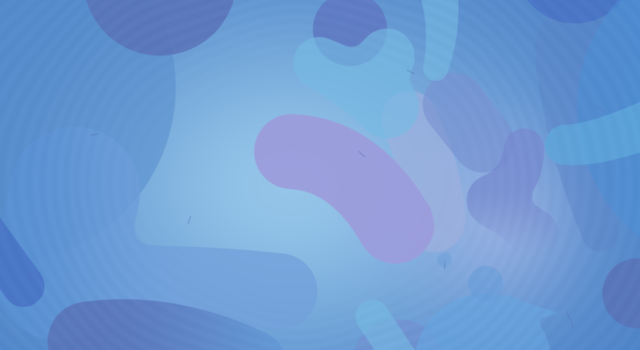
Give the GLSL for this background, as a Shadertoy shader.

```glsl
#define UNITS 100.0
#define STEPS 10
#define RIPPLE 0.007
#define DASHES 9
#define DEEP vec3(0.30, 0.51, 0.78)
#define SKY vec3(0.58, 0.77, 0.91)
#define AQUA vec3(0.46, 0.73, 0.89)
#define AZURE vec3(0.39, 0.61, 0.85)
#define INDIGO vec3(0.35, 0.45, 0.72)
#define COBALT vec3(0.28, 0.44, 0.77)
#define ORCHID vec3(0.61, 0.61, 0.86)
#define MAUVE vec3(0.46, 0.54, 0.81)

float hash(float n) {
    return fract(sin(n * 91.7) * 4375.85);
}

float circle(vec2 p, vec2 center, float radius) {
    return length(p - center) - radius;
}

// Capsule whose radius changes from r0 to r1
float cone(vec2 p, vec2 a, vec2 b, float r0, float r1) {
    vec2 d = b - a;
    float h = clamp(dot(p - a, d) / dot(d, d), 0.0, 1.0);
    return length(p - a - d * h) - mix(r0, r1, h);
}

// Thick quadratic curve, built from short capsules
float tube(vec2 p, vec2 a, vec2 b, vec2 c, float r0, float r1) {
    float dist = 1e5;
    vec2 last = a;
    for (int i = 1; i <= STEPS; i++) {
        float t = float(i) / float(STEPS);
        vec2 next = mix(mix(a, b, t), mix(b, c, t), t);
        float s = t - 1.0 / float(STEPS);
        dist = min(dist, cone(p, last, next, mix(r0, r1, s), mix(r0, r1, t)));
        last = next;
    }
    return dist;
}

float blend(float a, float b, float k) {
    float h = max(k - abs(a - b), 0.0) / k;
    return min(a, b) - h * h * k * 0.25;
}

void paint(inout vec3 color, float dist, vec3 tint, float alpha) {
    float pixel = UNITS / iResolution.y;
    color = mix(color, tint, alpha * smoothstep(pixel, -pixel, dist));
}

float glow(vec2 p, vec2 center, vec2 size) {
    vec2 q = (p - center) / size;
    return exp(-dot(q, q));
}

void mainImage(out vec4 fragColor, in vec2 fragCoord) {
    vec2 p = fragCoord / iResolution.y * UNITS;

    // Background light
    vec3 color = mix(DEEP, SKY, glow(p, vec2(83, 47), vec2(65, 50)));
    color = mix(color, vec3(0.62, 0.70, 0.89), 0.75 * glow(p, vec2(142, 38), vec2(24, 26)));

    // Left side: shade, rolling hill and dark lobes
    paint(color, circle(p, vec2(0, 75), 50.2), vec3(0.34, 0.55, 0.80), 0.55);
    paint(color, circle(p, vec2(45.7, 106), 21.9), INDIGO, 0.85);
    float hill = cone(p, vec2(21.4, 45.2), vec2(16.7, 21.4), 18.6, 18.6);
    float shelf = tube(p, vec2(35.7, 19), vec2(59.5, 19), vec2(79.8, 16.7), 10.9, 10.9);
    vec3 slope = mix(vec3(0.35, 0.57, 0.83), vec3(0.45, 0.63, 0.86), smoothstep(0.0, 55.0, p.x));
    paint(color, blend(hill, shelf, 7.0), slope, 0.8);
    float mound = tube(p, vec2(25, 2.4), vec2(47.6, 6), vec2(71.4, -4.8), 11.4, 10.7);
    paint(color, mound, mix(INDIGO, AZURE, smoothstep(25.0, 95.0, p.x)), 0.85);
    paint(color, cone(p, vec2(-5, 34.5), vec2(6.7, 18.3), 6.0, 6.0), COBALT, 0.8);

    // Right side: layered blue shade
    paint(color, tube(p, vec2(166.7, 85.7), vec2(164.3, 62), vec2(171.4, 33.3), 14.0, 5.2),
          vec3(0.36, 0.52, 0.78), 0.5);
    paint(color, circle(p, vec2(164.3, 110.7), 17.4), COBALT, 0.75);
    paint(color, circle(p, vec2(211, 69), 46.2), vec3(0.30, 0.56, 0.83), 0.6);
    paint(color, tube(p, vec2(161.4, 58.6), vec2(171.4, 58.3), vec2(190.5, 66.7), 5.7, 7.0),
          vec3(0.37, 0.66, 0.86), 0.75);
    paint(color, circle(p, vec2(182.1, 16.2), 10.0), INDIGO, 0.85);

    // Upper middle: violet disc, hanging drop and aqua cloud
    paint(color, tube(p, vec2(117, 66), vec2(124, 50), vec2(124, 37), 8.0, 9.0),
          vec3(0.62, 0.69, 0.87), 0.7);
    paint(color, cone(p, vec2(129.8, 70.2), vec2(138, 59.5), 9.0, 8.8), vec3(0.47, 0.57, 0.82), 0.65);
    paint(color, tube(p, vec2(125.7, 100), vec2(127.1, 90.5), vec2(124.5, 80.5), 5.2, 3.6), AQUA, 0.6);
    float disc = circle(p, vec2(100, 91.7), 10.6);
    paint(color, disc, vec3(0.37, 0.47, 0.76), 0.85);
    float cloud = tube(p, vec2(91.2, 82), vec2(102, 77), vec2(110.7, 69.5), 7.4, 9.0);
    paint(color, blend(cloud, circle(p, vec2(110.5, 83.8), 8.0), 5.0), AQUA, 0.65);

    // Central orchid bean and its smaller neighbour
    paint(color, tube(p, vec2(83.3, 56.7), vec2(101.2, 56), vec2(113, 35.7), 10.7, 11.0), ORCHID, 0.9);
    float bean = tube(p, vec2(149.8, 57.6), vec2(149, 47.6), vec2(140.5, 43), 5.7, 7.0);
    float foot = cone(p, vec2(141.7, 41.7), vec2(152.4, 33.3), 6.0, 7.0);
    paint(color, blend(bean, foot, 4.0), MAUVE, 0.75 * smoothstep(24.0, 48.0, p.y));

    // Bottom: drops and overlapping mounds
    paint(color, circle(p, vec2(113.8, -4.8), 13.6), MAUVE, 0.45);
    paint(color, cone(p, vec2(106.4, 9.5), vec2(114.3, -2.4), 4.8, 4.8), AQUA, 0.6);
    float wave = cone(p, vec2(145, 11), vec2(159, 10.5), 4.0, 0.3);
    paint(color, blend(circle(p, vec2(138, -3.6), 19.5), wave, 3.0), vec3(0.40, 0.64, 0.87), 0.7);
    paint(color, circle(p, vec2(138.8, 19), 5.0), AZURE, 0.5);
    paint(color, circle(p, vec2(127, 25.7), 2.1), AZURE, 0.4);

    // Scattered short dashes
    for (int i = 0; i < DASHES; i++) {
        float n = float(i) + 1.0;
        vec2 spot = vec2(hash(n) * 183.0, hash(n + 31.0) * UNITS);
        float angle = hash(n + 67.0) * 6.283;
        vec2 arm = vec2(cos(angle), sin(angle));
        paint(color, cone(p, spot - arm, spot + arm, 0.15, 0.15), INDIGO, 0.5);
    }

    // Faint rings around the light
    float rings = length((p - vec2(85, 48)) * vec2(0.8, 1.0));
    color += RIPPLE * sin(rings * 2.2 + 2.0 * sin(p.x * 0.13)) * smoothstep(25.0, 55.0, rings);
    fragColor = vec4(clamp(color, 0.0, 1.0), 1.0);
}
```
